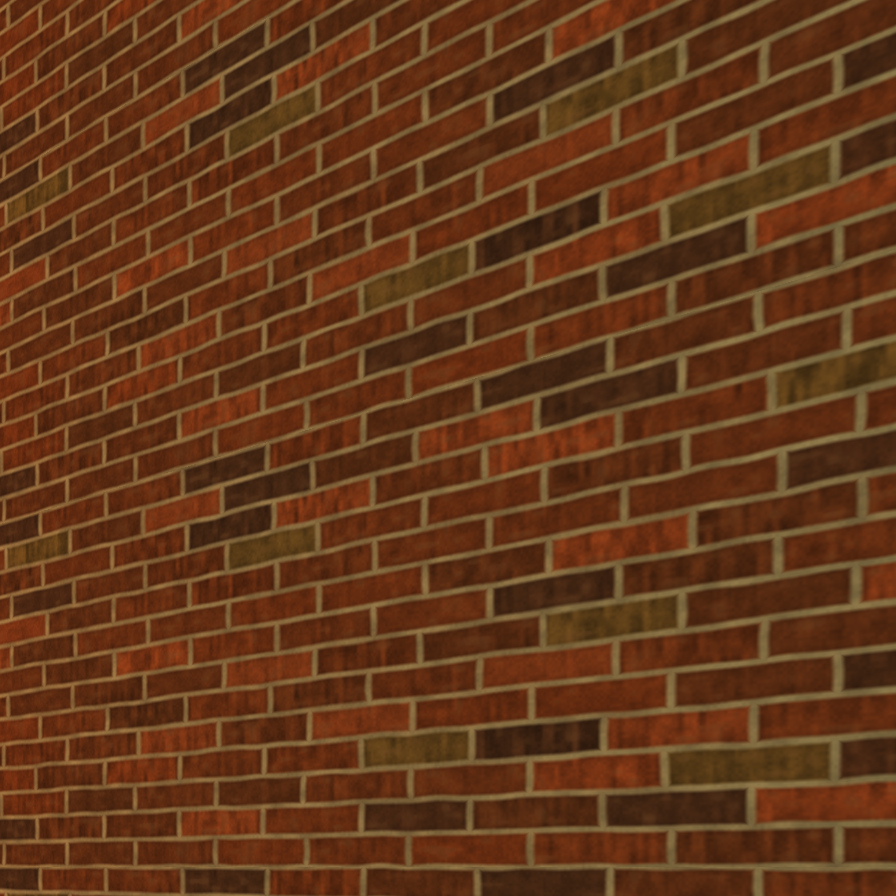
Give the GLSL for this texture, as a WebGL 1 fragment shader.

```glsl
precision highp float;
uniform vec2 u_resolution;

float hash(vec2 p) {
  return fract(sin(dot(p, vec2(41.3, 289.1))) * 4375.85);
}

float noise(vec2 p) {
  vec2 i = floor(p), f = fract(p);
  f = f * f * (3.0 - 2.0 * f);
  return mix(mix(hash(i), hash(i + vec2(1, 0)), f.x),
             mix(hash(i + vec2(0, 1)), hash(i + vec2(1, 1)), f.x), f.y);
}

// Fired clay: mostly red brown, some dark, orange or olive bricks
vec3 clayColor(vec2 brick) {
  float tone = hash(brick + 3.7);
  float odd = hash(brick * 1.3 + 17.1);
  vec3 clay = mix(vec3(0.31, 0.155, 0.065), vec3(0.41, 0.175, 0.065), tone);
  clay = mix(clay, vec3(0.25, 0.145, 0.075), 0.85 * step(odd, 0.13));
  clay = mix(clay, vec3(0.48, 0.205, 0.08), 0.8 * step(0.87, odd));
  return mix(clay, vec3(0.35, 0.235, 0.09), step(abs(odd - 0.5), 0.03));
}

void main() {
  vec2 p = gl_FragCoord.xy / u_resolution;

  // Wall in perspective, receding to a vanishing point on the left
  float nearness = p.x + 1.2474;
  float rowHeight = 0.0219 * nearness;
  vec2 wall = vec2(0.8 - 23.5 / nearness, (p.y - 0.0326) / rowHeight);
  float pixel = 1.0 / (u_resolution.y * rowHeight);

  // The courses recur every 14 rows
  wall.y = mod(wall.y, 14.0);
  vec2 wobble = vec2(noise(wall * vec2(5.0, 2.0)), noise(wall * vec2(4.0, 1.5) + 31.0)) - 0.5;
  vec2 q = wall + wobble * vec2(0.015, 0.07);

  // Running bond with a slow drift of the head joints
  float row = mod(floor(q.y), 14.0);
  q.x -= 0.55 * mod(row, 2.0) + 0.08 - 0.08 * cos((row - 1.5) * 0.4488);
  q.x -= 0.04 * (hash(vec2(floor(q.x + 0.5), row)) - 0.5);
  vec2 brick = vec2(floor(q.x), row);
  vec2 f = fract(q);
  vec2 edge = min(f, 1.0 - f) * vec2(3.0, 1.0);

  // Clay with upright drag marks and mottling
  float streak = noise(wall * vec2(22.0, 1.6)) - 0.5;
  float mottle = noise(wall * vec2(9.0, 4.0) + 57.0) - 0.5;
  float grain = noise(wall * vec2(45.0, 12.0)) - 0.5;
  vec3 clay = clayColor(brick);
  clay *= 1.0 + streak * mix(0.08, 0.5, hash(brick + 9.2)) + 0.2 * mottle + 0.13 * grain;
  clay = mix(clay, vec3(0.39, 0.25, 0.13), 0.3 * smoothstep(0.15, 0.45, mottle));

  // Sandy mortar, greener toward the near end
  vec3 mortar = mix(vec3(0.56, 0.43, 0.25), vec3(0.52, 0.45, 0.28), p.x);
  mortar *= 0.97 + 0.22 * (noise(wall * vec2(7.0, 3.0) + 80.0) - 0.5) + 0.08 * grain;

  // Soft joints, with a faint shade along the brick rims
  float soft = 0.05 + 0.6 * pixel;
  float bed = 1.0 - smoothstep(0.085 - soft, 0.085 + soft, edge.y);
  float head = 1.0 - smoothstep(0.09 - soft, 0.09 + soft, edge.x);
  float joint = max(bed, head) * (0.86 + 0.14 * noise(wall * vec2(3.0, 1.0) + 12.0));
  clay *= 0.92 + 0.08 * smoothstep(0.1, 0.3, min(edge.x, edge.y));
  vec3 color = mix(clay, mortar, joint);

  // Warmer light at the far end
  color *= mix(vec3(1.08, 1.02, 0.98), vec3(1.0), smoothstep(0.0, 0.3, p.x));
  gl_FragColor = vec4(color, 1.0);
}
```
